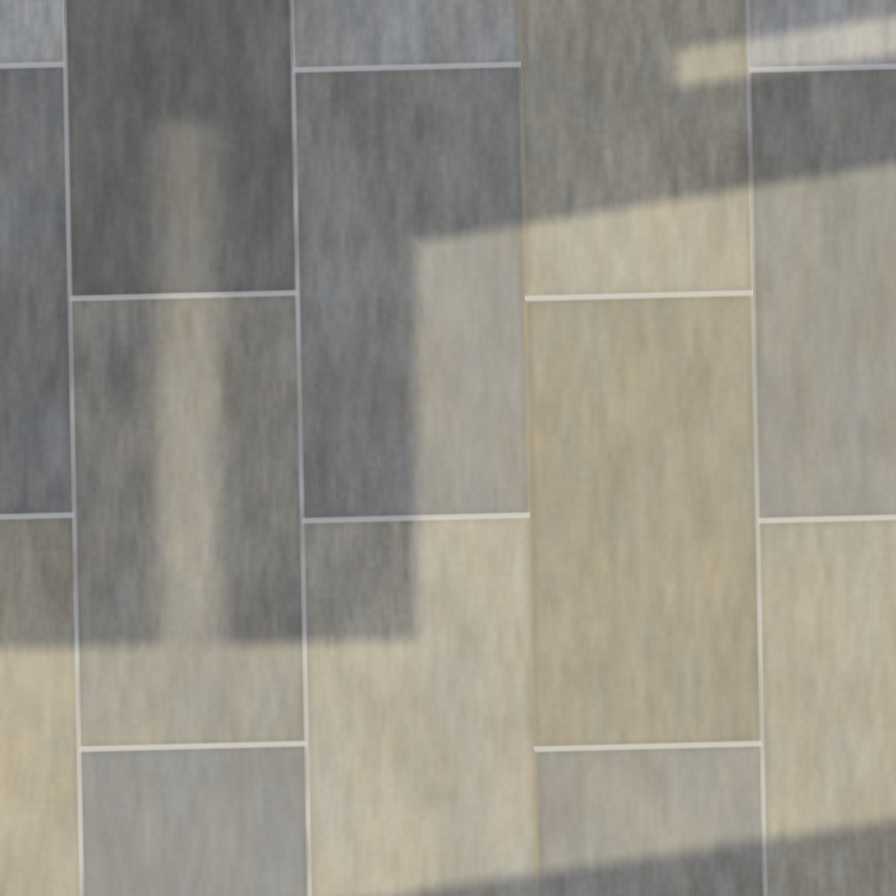
A Shadertoy shader for this texture:

```glsl
// Staggered upright stone tiles with pale grout, crossed by soft slanting shadows.

const vec2 TILE = vec2(0.2542, 0.503);
const float FIRST_JOINT = 0.0814;
const vec3 GREY_STONE = vec3(1.0, 0.99, 0.96);
const vec3 WARM_STONE = vec3(1.06, 1.0, 0.85);
const vec3 GROUT = vec3(0.84, 0.82, 0.78);
const vec3 OCHRE_GROUT = vec3(0.66, 0.60, 0.47);
const vec3 STONE_SHADE = vec3(0.70, 0.72, 0.77);
const vec3 GROUT_SHADE = vec3(0.78, 0.81, 0.88);

// Brightness and warmth of each tile: three rows upward, column by column
const vec2 TONES[15] = vec2[15](
    vec2(0.68, 0.8), vec2(0.59, 0.2), vec2(0.80, 0.2),
    vec2(0.60, 0.1), vec2(0.65, 0.5), vec2(0.54, 0.3),
    vec2(0.70, 0.6), vec2(0.63, 0.3), vec2(0.74, 0.2),
    vec2(0.64, 0.4), vec2(0.64, 0.85), vec2(0.69, 0.7),
    vec2(0.69, 0.7), vec2(0.62, 0.4), vec2(0.74, 0.2));

float hash(vec2 p) {
    vec3 q = fract(vec3(p.xyx) * 0.1031);
    q += dot(q, q.yzx + 33.33);
    return fract((q.x + q.y) * q.z);
}

float noise(vec2 p) {
    vec2 i = floor(p), f = fract(p);
    f = f * f * (3.0 - 2.0 * f);
    return mix(mix(hash(i), hash(i + vec2(1, 0)), f.x),
               mix(hash(i + vec2(0, 1)), hash(i + vec2(1, 1)), f.x), f.y);
}

float fbm(vec2 p) {
    float sum = 0.0, amp = 0.5;
    for (int i = 0; i < 4; i++) {
        sum += amp * noise(p);
        p = p * 2.03 + 17.7;
        amp *= 0.5;
    }
    return sum / 0.9375;
}

// Soft step: 0 below the edge, 1 above
float rise(float d, float blur) {
    return smoothstep(-blur, blur, d);
}

float band(float d, float halfWidth, float blur) {
    return rise(halfWidth - abs(d), blur);
}

// Amount of shadow at a point
float shadowAt(vec2 p) {
    float slant = rise(p.y - 0.729 - 0.166 * (p.x - 0.465), 0.012);
    float block = rise(0.465 - p.x, 0.014) * rise(p.y - 0.276 - 0.02 * p.x, 0.013);
    float shade = max(slant, block);
    // Light leaking through as a vertical streak and a slanted strip
    float streak = band(p.x - 0.211, 0.034, 0.022) * rise(0.862 - p.y, 0.016);
    shade *= 1.0 - streak * mix(0.85, 0.6, smoothstep(0.5, 0.85, p.y));
    float strip = band(p.y - 0.922 - 0.151 * (p.x - 0.742), 0.021, 0.012);
    shade *= 1.0 - 0.9 * strip * rise(p.x - 0.75, 0.02);
    float lower = rise(0.0846 + 0.15 * (p.x - 1.0) - p.y, 0.014);
    return max(shade, lower);
}

// Stone with upright grain, cloudy blotches and fine speckle
vec3 stone(vec2 p, vec2 tone, float seed, float shade) {
    vec2 q = p + seed * 7.3;
    float grain = fbm(q * vec2(95.0, 24.0)) - 0.5;
    float cloud = fbm(q * vec2(13.0, 9.0)) - 0.5;
    float speckle = noise(q * 170.0) - 0.5;
    float wear = 0.16 * grain + 0.15 * cloud + 0.035 * speckle;
    vec3 color = tone.x * mix(GREY_STONE, WARM_STONE, tone.y);
    color *= 1.0 + wear * mix(0.75, 1.5, shade);
    float tint = fbm(q * vec2(30.0, 17.0) + 40.0) - 0.5;
    return color * (1.0 + tint * vec3(0.05, 0.0, -0.06));
}

void mainImage(out vec4 fragColor, in vec2 fragCoord) {
    vec2 p = fragCoord / iResolution.xy;
    float blur = max(0.0018, 1.0 / iResolution.y);

    // Columns lean slightly; alternate columns are shifted by half a tile
    float across = (p.x + 0.02 * (p.y - 0.5) - FIRST_JOINT) / TILE.x;
    float column = floor(across);
    float x = fract(across);
    float offset = mix(0.167, 0.422, mod(column, 2.0));
    float up = (p.y - 0.025 * (x - 0.5) * TILE.x - offset) / TILE.y;
    float row = floor(up);
    float y = fract(up);

    int id = int(clamp(column + 1.0, 0.0, 4.0) * 3.0 + clamp(row + 1.0, 0.0, 2.0));
    float shade = shadowAt(p);
    vec3 color = stone(p, TONES[id], float(id), shade);

    // Distances to the nearest upright and level joints
    float upright = min(x, 1.0 - x) * TILE.x;
    float level = min(y, 1.0 - y) * TILE.y;
    color *= 1.0 - 0.06 * smoothstep(0.012, 0.0, min(upright, level));
    color *= mix(vec3(1.0), STONE_SHADE, shade);

    // Grout: paler level joints, worn upright joints, one stained ochre
    float joint = floor(across + 0.5);
    float stained = band(joint - 2.0, 0.5, 0.01);
    float worn = mix(0.45, 0.85, noise(vec2(joint * 9.0, p.y * 22.0)));
    worn *= mix(1.0, 0.65, rise(joint - 2.5, 0.1) * rise(p.y - 0.45, 0.1));
    vec3 groutLight = mix(vec3(1.0), GROUT_SHADE, shade);
    vec3 uprightColor = mix(GROUT, OCHRE_GROUT, stained * 0.8) * groutLight;
    color = mix(color, uprightColor, worn * band(upright, 0.0026, blur));
    color = mix(color, GROUT * groutLight, 0.85 * band(level, 0.0031, blur));

    fragColor = vec4(color, 1.0);
}
```
